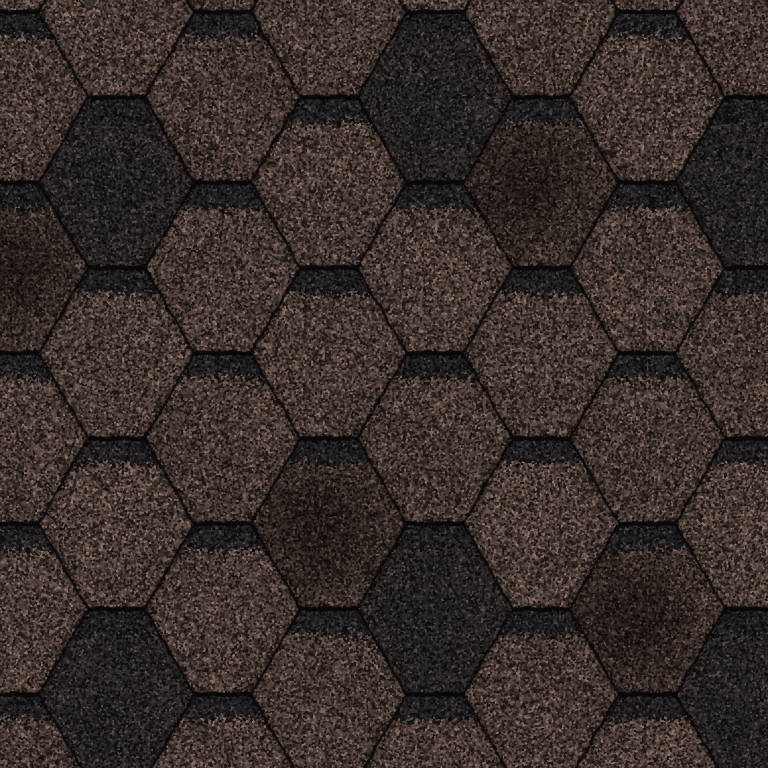
Write a Shadertoy shader that draws this texture.

```glsl
#define PITCH vec2(0.1382, 0.2221)   // column spacing, tile height
#define ORIGIN vec2(0.0135, 0.0156)  // top centre of tile (0, 0), from the upper left
#define TOP_HALF 0.0370              // half width of the flat edges
#define BAND_DEPTH 0.0345            // height of the shaded strip
#define SEAM 0.0017                  // half width of slanted joints
#define LEDGE 0.0030                 // half width of flat joints
#define GRAINS 390.0                 // granules across the canvas
#define BROWN vec3(0.264, 0.213, 0.192)
#define UMBER vec3(0.132, 0.104, 0.094)
#define SLATE vec3(0.124, 0.114, 0.120)
#define BAND_COLOR vec3(0.108, 0.105, 0.116)
#define JOINT_COLOR vec3(0.030, 0.025, 0.028)

vec3 hash3(vec2 p) {
    vec3 q = fract(p.xyx * vec3(0.1031, 0.1030, 0.0973));
    q += dot(q, q.yxz + 33.33);
    return fract((q.xxy + q.yzz) * q.zyx);
}

// Soft cellular noise: blends the random tones of nearby granules
float granules(vec2 p) {
    vec2 cell = floor(p);
    float tone = 0.0, total = 0.0;
    for (int j = -1; j <= 1; j++)
    for (int i = -1; i <= 1; i++) {
        vec2 id = cell + vec2(i, j);
        vec3 h = hash3(id + 17.0);
        vec2 d = id + h.xy - p;
        float w = exp(-7.0 * dot(d, d));
        tone += w * h.z;
        total += w;
    }
    return tone / total;
}

// Layered sines for broad weathering, about -1 to 1
float mottle(vec2 p) {
    return 0.5 * sin(p.x * 23.0 + 2.0 * sin(p.y * 17.0))
         + 0.3 * sin(p.y * 41.0 + 1.7 * sin(p.x * 29.0))
         + 0.2 * sin(dot(p, vec2(67.0, 53.0)));
}

// Signed distances to the slanted sides (x) and flat edges (y)
vec2 hexEdges(vec2 q) {
    float halfHeight = 0.5 * PITCH.y;
    float midHalf = PITCH.x - TOP_HALF;
    vec2 normal = normalize(vec2(halfHeight, midHalf - TOP_HALF));
    q = abs(q);
    return vec2(dot(q - vec2(midHalf, 0.0), normal), q.y - halfHeight);
}

// Tile containing p: returns its index, local position and edge distances
vec2 findTile(vec2 p, out vec2 local, out vec2 edges) {
    vec2 tile = vec2(0.0);
    float best = 1e5;
    float column = floor((p.x - ORIGIN.x) / PITCH.x);
    for (int i = 0; i < 2; i++) {
        float c = column + float(i);
        float top = ORIGIN.y + 0.5 * mod(c, 2.0) * PITCH.y;
        float r = floor((p.y - top) / PITCH.y);
        vec2 q = p - vec2(ORIGIN.x + c * PITCH.x, top + (r + 0.5) * PITCH.y);
        vec2 e = hexEdges(q);
        float d = max(e.x, e.y);
        if (d < best) {
            best = d;
            tile = vec2(c, r);
            local = q;
            edges = e;
        }
    }
    return tile;
}

void mainImage(out vec4 fragColor, in vec2 fragCoord) {
    float px = 1.0 / iResolution.y;
    vec2 p = fragCoord * px;
    p.y = 1.0 - p.y;
    float grain = granules(p * GRAINS);

    // Slightly uneven cut edges
    vec2 wobble = 0.0006 * sin(p.yx * vec2(140.0, 170.0) + 2.0 * sin(p * 61.0));
    vec2 q, edges;
    vec2 tile = findTile(p + wobble, q, edges);
    vec3 rnd = hash3(tile + 41.0);

    // Tile tone: mostly brown, with sparse slate and umber tiles
    float weather = mottle(p);
    vec3 color = BROWN * (0.95 + 0.10 * rnd.x + 0.05 * weather);
    float slate = float(mod(tile.x - 0.5, 3.0) < 1.0 && mod(tile.y + 0.5, 3.0) < 1.0);
    float umber = float(mod(tile.x + 5.0 * tile.y - 4.5, 8.0) < 1.0);
    vec2 offset = q - vec2(-0.025, 0.02) * (rnd.yz - 0.2);
    float patchFade = exp(-110.0 * dot(offset, offset));
    color = mix(color, SLATE, slate * (0.72 + 0.22 * patchFade + 0.06 * weather));
    color = mix(color, UMBER, umber * patchFade);

    // Shaded strip under the upper edge, with a grainy border
    float depth = q.y + 0.5 * PITCH.y + 0.012 * (grain - 0.5) + 0.002 * weather;
    float band = 1.0 - smoothstep(BAND_DEPTH - 0.006, BAND_DEPTH + 0.005, depth);
    color = mix(color, BAND_COLOR, 0.92 * band);

    // Granule contrast and scattered pale flecks
    color *= 0.28 + 1.44 * grain;
    color += vec3(0.09, 0.075, 0.065) * smoothstep(0.82, 0.98, grain);

    // Soft contact shadow, then the joints
    color *= 1.0 - 0.35 * exp(edges.x / 0.0035);
    color *= 1.0 - 0.30 * exp(edges.y / 0.0035);
    float rough = 0.0012 * (grain - 0.5);
    float blur = 0.0007 + 0.5 * px;
    float seam = smoothstep(-SEAM - blur, -SEAM + blur, edges.x - rough);
    float ledge = smoothstep(-LEDGE - blur, -LEDGE + blur, edges.y - rough);
    color = mix(color, JOINT_COLOR, max(0.85 * seam, 0.95 * ledge));

    fragColor = vec4(color, 1.0);
}
```
